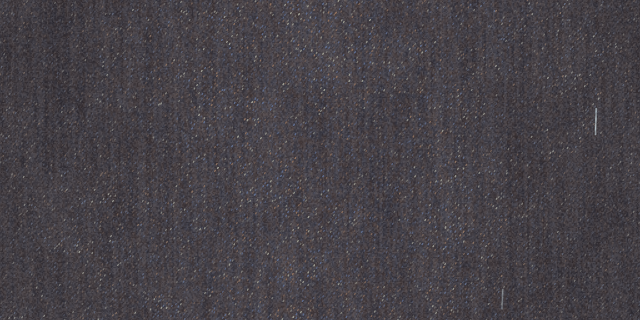
Reproduce this texture procedurally as a WebGL 2 fragment shader.

```glsl
#version 300 es
precision highp float;

uniform vec2 u_resolution;
out vec4 fragColor;

#define COLUMNS 126.0      // warp threads per canvas height
#define ROWS 70.0          // twill floats per canvas height
#define TWILL_STEP 0.62    // rise of the twill from thread to thread, in rows
#define FLECK_RADIUS 0.0019
#define FLECK_REACH 0.0016
#define FLECK_GAIN 1.5
#define GRAIN 0.110
#define STREAK 0.050
#define TINT 0.060
#define CLOTH vec3(0.269, 0.250, 0.273)

float hash(vec2 cell) {
    vec3 q = fract(cell.xyx * 0.1031);
    q += dot(q, q.yzx + 33.33);
    return fract((q.x + q.y) * q.z);
}

float noise(vec2 p) {
    vec2 cell = floor(p), f = fract(p);
    f = f * f * (3.0 - 2.0 * f);
    float low = mix(hash(cell), hash(cell + vec2(1, 0)), f.x);
    float high = mix(hash(cell + vec2(0, 1)), hash(cell + vec2(1, 1)), f.x);
    return mix(low, high, f.y);
}

float segmentDistance(vec2 d, vec2 direction, float reach) {
    return length(d - direction * clamp(dot(d, direction), -reach, reach));
}

// Yarn colours: blue, rust and cream
vec3 yarnColor(float pick, float saturation) {
    vec3 yarn = pick < 0.45 ? vec3(0.37, 0.42, 0.54)
              : pick < 0.70 ? vec3(0.55, 0.44, 0.37)
                            : vec3(0.60, 0.60, 0.56);
    return mix(vec3(dot(yarn, vec3(0.333))), yarn, saturation);
}

// Short slanted floats on a skewed lattice
vec3 addFlecks(vec3 color, vec2 p, float density, float saturation, float pixel) {
    vec2 slant = normalize(vec2(0.5, 0.85));
    float column = floor(p.x * COLUMNS);
    for (int dx = -1; dx <= 1; dx++) {
        float i = column + float(dx);
        float row = floor(p.y * ROWS - i * TWILL_STEP);
        for (int dy = -1; dy <= 1; dy++) {
            vec2 id = vec2(i, row + float(dy));
            vec2 jitter = vec2(hash(id + 17.0), hash(id + 43.0)) - 0.5;
            vec2 center = id + 0.5 + vec2(0.0, i * TWILL_STEP) + jitter * vec2(0.6, 0.5);
            float dist = segmentDistance(p - center / vec2(COLUMNS, ROWS), slant, FLECK_REACH);
            float cover = 1.0 - smoothstep(-0.6 * pixel, 0.6 * pixel, dist - FLECK_RADIUS);
            float run = mix(0.35, 1.0, noise(vec2(i * 0.4, id.y) + 300.0));
            float strength = pow(hash(id + 71.0), 2.8) * run * density * FLECK_GAIN;
            color = mix(color, yarnColor(hash(id + 97.0), saturation), min(cover * strength, 1.0));
        }
    }
    return color;
}

// Two thin pale snags running along the warp
float snags(vec2 p, float pixel) {
    float cover = 0.0;
    for (int k = 0; k < 2; k++) {
        float n = float(k);
        vec2 d = p - vec2(1.862, 0.62) + n * vec2(0.292, 0.555);
        d.x -= 0.001 * sin(d.y * 40.0);
        float reach = 0.040 - 0.010 * n;
        float dist = segmentDistance(d, vec2(0, 1), reach);
        float fade = mix(0.5, 1.0, noise(vec2(n * 9.0, p.y * 70.0)));
        float line = 1.0 - smoothstep(-0.7 * pixel, 0.7 * pixel, dist - 0.0024);
        cover = max(cover, line * fade * (0.95 - 0.4 * n));
    }
    return cover;
}

void main() {
    vec2 p = gl_FragCoord.xy / u_resolution.y;
    float pixel = 1.0 / u_resolution.y;
    float across = gl_FragCoord.x / u_resolution.x - 0.5;

    // Broad wear and falloff toward the sides
    float cloud = 0.6 * noise(p * vec2(5.0, 3.5) + 7.0) + 0.4 * noise(p * 13.0 + 31.0);
    float middle = exp(-9.0 * across * across);
    float saturation = mix(0.5, 1.1, middle);

    // Warp streaks, yarn tint and fine grain
    float streak = noise(vec2(p.x * COLUMNS, p.y * 6.0)) - 0.5;
    float tint = noise(vec2(p.x * COLUMNS, p.y * 70.0) + 150.0) - 0.5;
    float grain = noise(p * 256.0 + 11.0) - 0.5;
    float twill = sin(6.28318 * (p.y * ROWS - p.x * COLUMNS * TWILL_STEP));

    vec3 color = CLOTH * mix(0.92, 1.04, middle);
    color += STREAK * streak + GRAIN * grain + 0.006 * twill;
    color += 0.035 * (cloud - 0.5);
    color += TINT * tint * saturation * vec3(0.6, 0.0, -0.6);

    float density = mix(0.6, 1.0, middle) * mix(0.5, 1.5, cloud);
    color = addFlecks(color, p, density, saturation, pixel);
    color = mix(color, vec3(0.74, 0.80, 0.82), snags(p, pixel));
    fragColor = vec4(color, 1.0);
}
```
